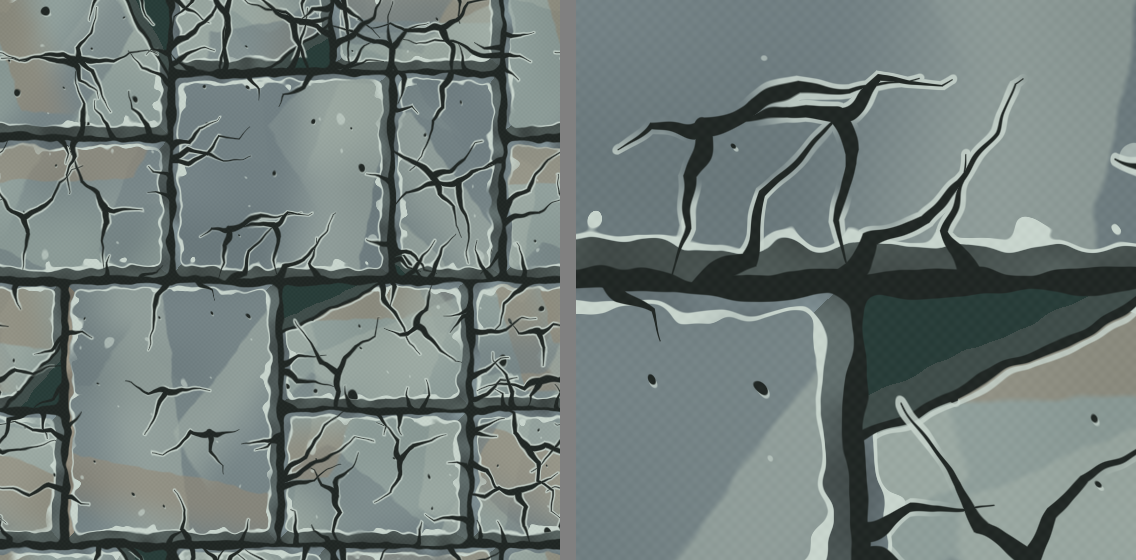
Left, the full canvas; right, a detail of the centre.
Reproduce this texture procedurally as a WebGL 1 fragment shader.

```glsl
precision highp float;
uniform vec2 u_resolution;
const vec3 INK = vec3(0.13, 0.155, 0.145), SHADOW = vec3(0.29, 0.33, 0.32);
const vec3 SLATE = vec3(0.43, 0.485, 0.5), STONE = vec3(0.545, 0.605, 0.59);
const vec3 PALE = vec3(0.62, 0.67, 0.64), RIM = vec3(0.78, 0.83, 0.8);
const vec3 WARM = vec3(0.56, 0.52, 0.45), MOSS = vec3(0.16, 0.24, 0.225);

float hash(vec2 p) {
  vec3 q = fract(p.xyx * 0.1031);
  q += dot(q, q.yzx + 33.33);
  return fract((q.x + q.y) * q.z);
}
vec2 hash2(vec2 p) { return vec2(hash(p), hash(p + 37.7)); }
vec2 heading(float a) { return vec2(cos(a), sin(a)); }
float fill(float d, float px) { return 1.0 - smoothstep(-px, px, d); }

// Value noise that tiles over the unit square
float noise(vec2 p, float freq) {
  vec2 f = fract(p * freq), a = mod(floor(p * freq), freq), b = mod(a + 1.0, freq);
  f = f * f * (3.0 - 2.0 * f);
  return mix(mix(hash(a), hash(vec2(b.x, a.y)), f.x),
             mix(hash(vec2(a.x, b.y)), hash(b), f.x), f.y);
}
float roundBox(vec2 p, vec2 lo, vec2 hi, float r) {
  vec2 q = abs(p - 0.5 * (lo + hi)) - 0.5 * (hi - lo) + r;
  return length(max(q, 0.0)) + min(max(q.x, q.y), 0.0) - r;
}
void cut(float x, float at, inout float lo, inout float hi) {
  if (x < at) hi = at; else lo = at;
}
// Two wrapped courses, each split into blocks
void findBlock(inout vec2 p, out vec2 lo, out vec2 hi) {
  p.y = 0.026 + fract(p.y - 0.026);
  bool upper = p.y > 0.499;
  float start = upper ? -0.102 : 0.117;
  p.x = start + fract(p.x - start);
  lo = vec2(start, upper ? 0.499 : 0.026);
  hi = vec2(start + 1.0, upper ? 1.026 : 0.499);
  cut(p.x, upper ? 0.306 : 0.501, lo.x, hi.x);
  if (upper) {
    cut(p.y, p.x < 0.306 ? 0.753 : 0.87, lo.y, hi.y);
    if (p.x > 0.306) cut(p.x, p.y > 0.87 ? 0.592 : 0.7, lo.x, hi.x);
  } else if (p.x > 0.501) {
    cut(p.x, 0.84, lo.x, hi.x);
    cut(p.y, 0.268, lo.y, hi.y);
  }
}
// Tapering zigzag
float crack(vec2 p, vec2 from, vec2 dir, float len, float width, float seed) {
  float along = dot(p - from, dir), t = clamp(along / len, 0.0, 1.0);
  float s = t * len * 32.0, i = floor(s);
  float bend = mix(hash(vec2(i, seed)), hash(vec2(i + 1.0, seed)), s - i) - 0.5;
  float across = dot(p - from, vec2(-dir.y, dir.x)) - 0.024 * bend * min(t * 4.0, 1.0);
  return length(vec2(along - t * len, across)) - width * (1.0 - t) * (1.0 - 0.6 * t) - 0.0004;
}
// Splits from the sides, then two three-armed fractures
float blockCracks(vec2 p, vec2 lo, vec2 hi, float seed) {
  float d = 1.0;
  for (int i = 0; i < 16; i++) {
    float k = float(i), id = seed + k * 3.0, turn = 1.5708 * k, reach = hash(vec2(id, 9.0));
    vec2 h = hash2(vec2(id, 5.0)), n = heading(turn);
    vec2 from = 0.5 * (lo + hi + (hi - lo) * (vec2(-n.y, n.x) * (1.8 * h.x - 0.9) - n));
    float len = 0.045 + 0.16 * reach * reach * reach;
    turn += 1.6 * (h.y - 0.5);
    if (i > 9) {
      from = mix(lo, hi, 0.2 + 0.6 * hash2(vec2(seed, 61.0 + step(13.0, k))));
      turn = 2.094 * k + 1.4 * h.y;
      len = 0.05 + 0.12 * reach;
    }
    d = min(d, crack(p, from, heading(turn), len, 0.006, id));
  }
  return d;
}
// Scattered ellipses, at most one per cell
float specks(vec2 p, float freq, float density, float seed) {
  vec2 cell = floor(p * freq), h = hash2(cell + seed);
  vec2 q = p - (cell + 0.25 + 0.5 * h) / freq;
  q = vec2(q.x + 0.5 * q.y * (h.x - 0.2), q.y * mix(0.6, 1.0, h.y));
  float radius = mix(0.0016, 0.0085, pow(hash(cell + seed + 11.0), 6.0));
  return hash(cell + seed + 29.0) < density ? length(q) - radius : 1.0;
}
// Tinted planes, crisp on one edge and fading away
vec3 faceColor(vec2 p, vec2 lo, vec2 hi, float seed) {
  vec3 color = mix(SLATE, STONE, smoothstep(0.15, 0.5, hash(vec2(seed, 2.0))));
  for (int i = 0; i < 6; i++) {
    float id = seed + float(i) * 5.0, pick = hash(vec2(id, 41.0));
    vec2 h = hash2(vec2(id, 47.0)), dir = heading(6.283 * hash(vec2(id, 53.0)));
    vec2 q = p - mix(lo, hi, h);
    q = vec2(dot(q, dir), dot(q, vec2(-dir.y, dir.x)));
    float size = 0.08 + 0.12 * h.y, plane = smoothstep(0.0, 0.005, q.x);
    plane *= 1.0 - smoothstep(0.3 * size, size, q.x);
    plane *= smoothstep(0.0, 0.008, q.y + 0.4 * q.x + 0.3 * size);
    color = mix(color, pick < 0.4 ? PALE : pick < 0.78 ? SLATE : WARM, 0.6 * plane);
  }
  return color + 0.05 * (noise(p, 9.0) - 0.5);
}
vec3 bevelColor(vec2 p, vec2 lo, vec2 hi, float seed) {
  vec2 under = lo - p, over = p - hi, far = max(under, over);
  vec3 left = mix(SLATE, WARM, 0.8 * step(0.6, hash(vec2(seed, 71.0))));
  vec3 side = under.x > over.x ? left : mix(SHADOW, SLATE, 0.25);
  vec3 level = under.y > over.y ? SHADOW : SLATE;
  return (far.x > far.y ? side : level) * (0.8 + 0.4 * noise(p, 34.0));
}
void main() {
  vec2 uv = gl_FragCoord.xy / u_resolution, lo, hi;
  float px = 1.0 / min(u_resolution.x, u_resolution.y);
  vec2 p = uv + 0.008 * (vec2(noise(uv, 22.0), noise(uv + 0.37, 22.0)) - 0.5);
  p += 0.004 * (vec2(noise(uv, 70.0), noise(uv + 0.61, 70.0)) - 0.5);
  findBlock(p, lo, hi);
  float seed = floor(lo.x * 83.0 + 20.0) + floor(lo.y * 131.0);
  // Face, bevel and jagged rim
  vec2 faceLo = lo + vec2(0.013, 0.022), faceHi = hi - vec2(0.019, 0.013);
  float face = roundBox(p, faceLo, faceHi, 0.014) + 0.009 * (noise(p, 50.0) - 0.5);
  float onFace = fill(face, px), rimWidth = 0.0025 + 0.019 * pow(noise(p, 58.0), 4.0);
  vec3 color = mix(bevelColor(p, faceLo, faceHi, seed), faceColor(p, lo, hi, seed), onFace);
  float rim = onFace * (1.0 - fill(face + rimWidth, px));
  color = mix(color, RIM, rim * smoothstep(0.05, 0.45, noise(p, 14.0)));
  // Pale chips and pits with lit lips
  color = mix(color, RIM, onFace * 0.6 * fill(specks(p, 17.0, 0.25, 90.0), px));
  color = mix(color, RIM, onFace * 0.7 * fill(specks(p + vec2(-0.001, 0.002), 15.0, 0.36, 50.0), px));
  color = mix(color, INK, onFace * fill(specks(p, 15.0, 0.36, 50.0), px));
  // Broken corner
  vec2 corner = mix(lo, hi, step(0.5, hash2(vec2(seed, 81.0))));
  float chance = hash(vec2(seed, 87.0)), size = chance > 0.45 ? 0.09 * chance : -1.0;
  float broken = dot(abs(p - corner), heading(0.4 + 0.8 * hash(vec2(seed, 83.0)))) - size;
  color = mix(color, RIM, 0.8 * onFace * fill(abs(broken - 0.005) - 0.0015, px));
  color = mix(color, mix(MOSS, SHADOW, 0.7 * step(-0.018, broken)), fill(broken, px));
  color = mix(color, INK, fill(abs(broken) - 0.0026, px));
  // Cracks with lit edges, joints and fine weave
  float split = blockCracks(p, lo, hi, seed), lit = smoothstep(0.3, 0.55, noise(p + 0.23, 20.0));
  color = mix(color, RIM, 0.85 * lit * onFace * fill(split - 0.003, px));
  color = mix(color, INK, fill(split, px));
  float stone = roundBox(p, lo + 0.0058, hi - 0.0058, 0.012) + 0.007 * (noise(p, 30.0) - 0.5);
  color = mix(INK, color, fill(stone, px)) + 0.01 * sin(uv.x * 804.0) * sin(uv.y * 804.0);
  gl_FragColor = vec4(color, 1.0);
}
```
